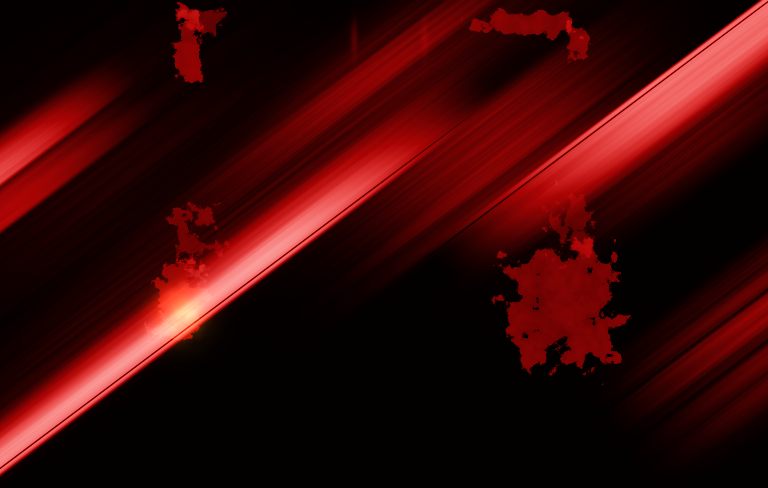
A Shadertoy shader for this background:

```glsl
float hash(vec2 p) {
    vec3 q = fract(vec3(p.xyx) * 0.1031);
    q += dot(q, q.yzx + 33.33);
    return fract((q.x + q.y) * q.z);
}

float valueNoise(vec2 p) {
    vec2 cell = floor(p), f = fract(p);
    f = f * f * (3.0 - 2.0 * f);
    float low = mix(hash(cell), hash(cell + vec2(1, 0)), f.x);
    float high = mix(hash(cell + vec2(0, 1)), hash(cell + vec2(1, 1)), f.x);
    return mix(low, high, f.y);
}

float fbm(vec2 p) {
    float sum = 0.0, weight = 0.5;
    for (int i = 0; i < 5; i++) {
        sum += weight * valueNoise(p);
        p = p * 2.03 + 17.0;
        weight *= 0.55;
    }
    return sum;
}

float pulse(float x, float centre, float width) {
    float d = (x - centre) / width;
    return exp(-d * d);
}

float band(float x, float low, float high, float softLow, float softHigh) {
    return smoothstep(low - softLow, low + softLow, x)
         * (1.0 - smoothstep(high - softHigh, high + softHigh, x));
}

// Darkening factor of a thin groove
float groove(float across, float place, float width, float depth) {
    return 1.0 - depth * pulse(across, place, width);
}

// Brushed grain stretched along the beams, averaging about one
float grain(vec2 beam, float contrast) {
    float n = 0.5 * valueNoise(beam * vec2(1.5, 45.0) + 40.0)
            + 0.3 * valueNoise(beam * vec2(2.5, 130.0) + 80.0)
            + 0.2 * valueNoise(beam * vec2(4.0, 300.0) + 160.0);
    return 1.0 + contrast * (n - 0.5) * 2.0;
}

// Rough-edged blot; density below one breaks it into specks
float splat(vec2 p, vec2 centre, vec2 size, float density) {
    vec2 q = abs(p - centre) / size;
    float d = pow(dot(q * q * q, vec2(1)), 1.0 / 3.0);
    float n = fbm(p * 38.0);
    return smoothstep(0.0, 0.16, density - d + (n - 0.5) * 1.7) * (0.65 + 0.6 * n);
}

float beams(vec2 beam, float pixel) {
    float s = beam.x, t = beam.y;
    float line = max(0.0016, pixel * 0.7);
    float fine = grain(beam, 0.22), coarse = grain(beam, 0.85);

    // Central beam, fading toward the upper right
    float central = band(t, 0.023, 0.083 + 0.025 * s, 0.006, 0.046) * 2.1
                  + pulse(t, 0.052, 0.022) * 0.45;
    central *= (1.0 - smoothstep(0.7, 1.32, s)) * fine;
    central *= groove(t, 0.032, line, 0.92);

    // Right beam, growing toward the corner
    float right = band(t, -0.225, -0.137, 0.045, 0.004) * 2.25;
    right *= smoothstep(0.98, 1.6, s) * fine;

    // Left pair
    float left = band(t, 0.497, 0.56, 0.006, 0.04) * 1.6
               + band(t, 0.42, 0.487, 0.006, 0.02) * 0.8;
    left *= (1.0 - smoothstep(0.33, 0.75, s)) * fine;

    // Lower right streaks
    float corner = band(t, -0.80, -0.55, 0.07, 0.035) * 0.32
                 + band(t, -0.66, -0.622, 0.035, 0.004) * 0.3;
    corner *= smoothstep(1.05, 1.5, s) * coarse;
    corner *= groove(t, -0.619, 0.004, 0.7) * groove(t, -0.703, 0.006, 0.7);

    // Dim light between and around the beams
    float haze = pulse(t, 0.22, 0.065) * pulse(s, 1.12, 0.3) * 0.42
               + band(t, -0.14, 0.03, 0.025, 0.02) * pulse(s, 1.23, 0.26) * 0.42
               + pulse(t, 0.13, 0.07) * pulse(s, 0.75, 0.7) * 0.2
               + band(t, -0.33, -0.21, 0.06, 0.03) * pulse(s, 1.6, 0.3) * 0.28
               + pulse(t, 0.40, 0.2) * pulse(s, 0.55, 0.35) * 0.08;
    haze *= coarse;

    float cut = groove(t, -0.147, line, 0.9 * smoothstep(0.85, 1.1, s));
    return (central + right + left + corner + haze) * cut;
}

float blots(vec2 p) {
    float upper = splat(p, vec2(0.384, 0.898), vec2(0.026, 0.085), 1.0)
                + splat(p, vec2(0.415, 0.955), vec2(0.055, 0.025), 0.85) * 0.6
                + splat(p, vec2(1.08, 0.951), vec2(0.11, 0.026), 0.95) * 0.8
                + splat(p, vec2(1.182, 0.914), vec2(0.023, 0.046), 1.0) * 0.8;
    float lower = splat(p, vec2(0.365, 0.390), vec2(0.052, 0.085), 0.9)
                + splat(p, vec2(0.395, 0.510), vec2(0.075, 0.085), 0.55) * 0.6
                + splat(p, vec2(1.147, 0.384), vec2(0.102, 0.115), 1.05) * 0.8
                + splat(p, vec2(1.170, 0.535), vec2(0.065, 0.085), 0.6) * 0.55;
    float bars = pulse(abs(p.x - 0.798), 0.072, 0.007) * pulse(p.y, 0.92, 0.035);
    return 0.6 * upper + 0.6 * lower + 0.22 * bars;
}

// Black through deep red to pale pink
vec3 redHeat(float energy) {
    float pale = 0.02 * energy + 0.26 * max(energy - 0.85, 0.0);
    return vec3(1.0 - exp(-1.3 * energy), pale, pale * 0.98);
}

void mainImage(out vec4 fragColor, in vec2 fragCoord) {
    vec2 p = fragCoord / iResolution.y;
    vec2 beam = vec2(dot(p, vec2(0.8, 0.6)), dot(p, vec2(-0.6, 0.8)));
    float light = beams(beam, 1.0 / iResolution.y);
    float blot = blots(p) / (1.0 + light);
    vec3 color = redHeat(light + blot + 0.008);

    // Warm ember where the lower blot meets the beam
    float ember = exp(-dot(p - vec2(0.37, 0.355), p - vec2(0.37, 0.355)) / 0.0028);
    color += vec3(0.35, 0.20, 0.03) * ember * (0.5 + fbm(p * 30.0));
    fragColor = vec4(clamp(color, 0.0, 1.0), 1.0);
}
```
